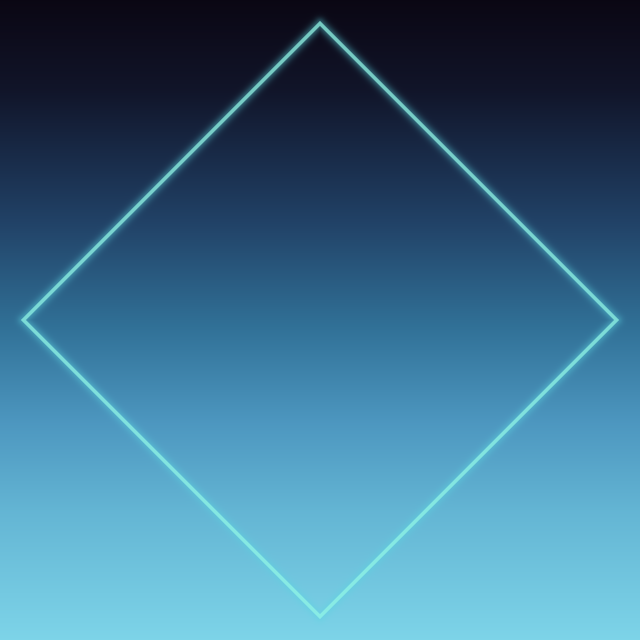
This background is drawn by a WebGL 1 fragment shader. Its source:

```glsl
precision highp float;
// A luminous diamond outline over a vertical sky, near black above, pale cyan below.
// The sky blends colour stops by height; the diamond is a square turned by 45 degrees,
// drawn from its distance function as a thin translucent line with a soft halo.

uniform vec2 u_resolution;

const float DIAMOND_RADIUS = 0.4635; // centre to corner
const float LINE_HALF_WIDTH = 0.0028;
const float GLOW_WIDTH = 0.0085;
const vec3 LINE_COLOR = vec3(0.58, 0.97, 0.90);
const vec3 GLOW_COLOR = vec3(0.36, 0.83, 0.88);

// Blends toward the next colour stop between two heights.
vec3 addStop(vec3 color, vec3 next, float from, float to, float h) {
  return mix(color, next, clamp((h - from) / (to - from), 0.0, 1.0));
}

// Sky colour, with depth running from 0 at the top to 1 at the bottom.
vec3 skyColor(float depth) {
  vec3 color = vec3(0.04, 0.025, 0.075);
  color = addStop(color, vec3(0.065, 0.08, 0.16), 0.00, 0.14, depth);
  color = addStop(color, vec3(0.10, 0.18, 0.30), 0.14, 0.26, depth);
  color = addStop(color, vec3(0.13, 0.26, 0.405), 0.26, 0.35, depth);
  color = addStop(color, vec3(0.19, 0.44, 0.59), 0.35, 0.51, depth);
  color = addStop(color, vec3(0.30, 0.59, 0.75), 0.51, 0.66, depth);
  color = addStop(color, vec3(0.39, 0.71, 0.83), 0.66, 0.80, depth);
  color = addStop(color, vec3(0.49, 0.83, 0.91), 0.80, 1.00, depth);
  return color;
}

// Offsets from the two nearest sides of the diamond.
vec2 diamondSides(vec2 p, float radius) {
  vec2 turned = vec2(p.x + p.y, p.x - p.y) * 0.70711;
  return abs(turned) - radius * 0.70711;
}

// Distance to the outline with sharp corners.
float miteredDistance(vec2 sides) {
  return abs(max(sides.x, sides.y));
}

// Distance to the outline with rounded outer corners.
float roundedDistance(vec2 sides) {
  return abs(length(max(sides, 0.0)) + min(max(sides.x, sides.y), 0.0));
}

void main() {
  float scale = min(u_resolution.x, u_resolution.y);
  vec2 p = (gl_FragCoord.xy - 0.5 * u_resolution) / scale;
  float pixel = 1.0 / scale;
  vec3 color = skyColor(1.0 - gl_FragCoord.y / u_resolution.y);

  // Halo
  vec2 sides = diamondSides(p, DIAMOND_RADIUS);
  float reach = roundedDistance(sides) / GLOW_WIDTH;
  color = mix(color, GLOW_COLOR, 0.42 * exp(-reach * reach));

  // Line
  float edge = miteredDistance(sides) - LINE_HALF_WIDTH;
  float line = clamp(0.5 - edge / pixel, 0.0, 1.0);
  color = mix(color, LINE_COLOR, 0.7 * line);

  gl_FragColor = vec4(color, 1.0);
}
```
